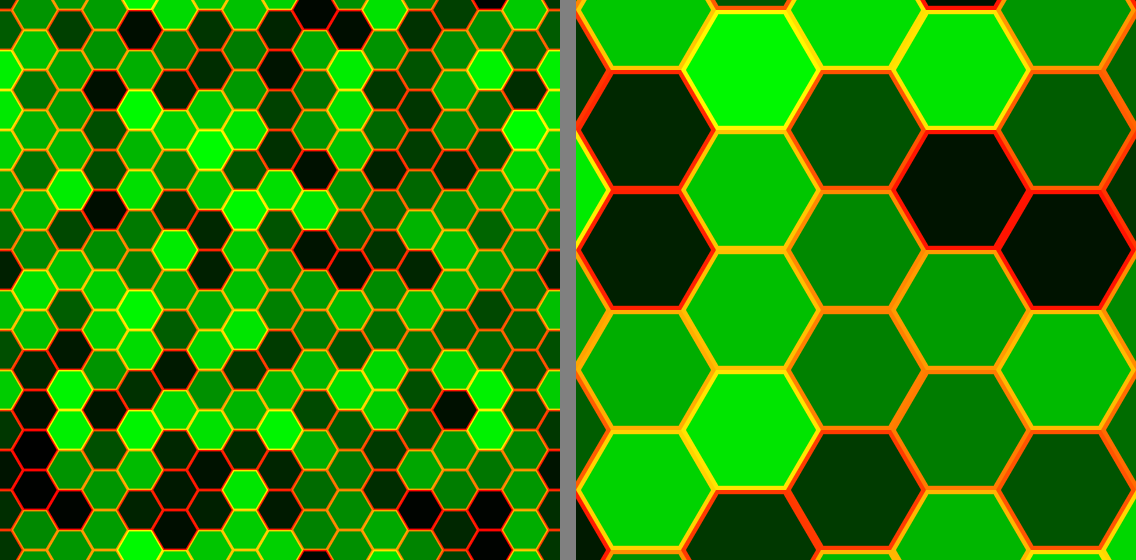
Left: the whole. Right: its middle third, enlarged.
This pattern is drawn by a Shadertoy shader. Its source:

```glsl
const vec2 GRID = vec2(16.0, 14.0); // columns and rows of hexagons

float hash(vec2 cell) {
    vec3 q = fract(vec3(cell.xyx + 7.0) * vec3(0.1031, 0.1030, 0.0973));
    q += dot(q, q.yzx + 33.33);
    return fract((q.x + q.y) * q.z);
}

// Flat-topped hexagon metric, 0.5 on the cell border
float hexDistance(vec2 p) {
    p = abs(p);
    return max(p.y, 0.75 * p.x + 0.5 * p.y);
}

void mainImage(out vec4 fragColor, in vec2 fragCoord) {
    vec2 p = fragCoord / iResolution.xy * GRID;
    float pixel = GRID.y / iResolution.y;
    float green = 0.0, weight = 0.0, inside = 0.0;

    // Blend the four candidate cells around this point
    for (int i = 0; i < 2; i++) {
        float column = floor(p.x) + float(i);
        float shift = 0.25 + 0.5 * mod(column, 2.0); // odd columns sit half a row higher
        for (int j = 0; j < 2; j++) {
            vec2 cell = vec2(column, floor(p.y - shift) + float(j));
            float d = hexDistance(p - cell - vec2(0.0, shift));
            float coverage = clamp((0.5 - d) / pixel + 0.5, 0.0, 1.0);
            green += coverage * hash(mod(cell, GRID));
            weight += coverage;
            inside += clamp((0.465 - d) / pixel + 0.5, 0.0, 1.0);
        }
    }

    // Red marks the outline, green carries the brightness of the cell
    fragColor = vec4(1.0 - min(inside, 1.0), green / max(weight, 0.001), 0.0, 1.0);
}
```
